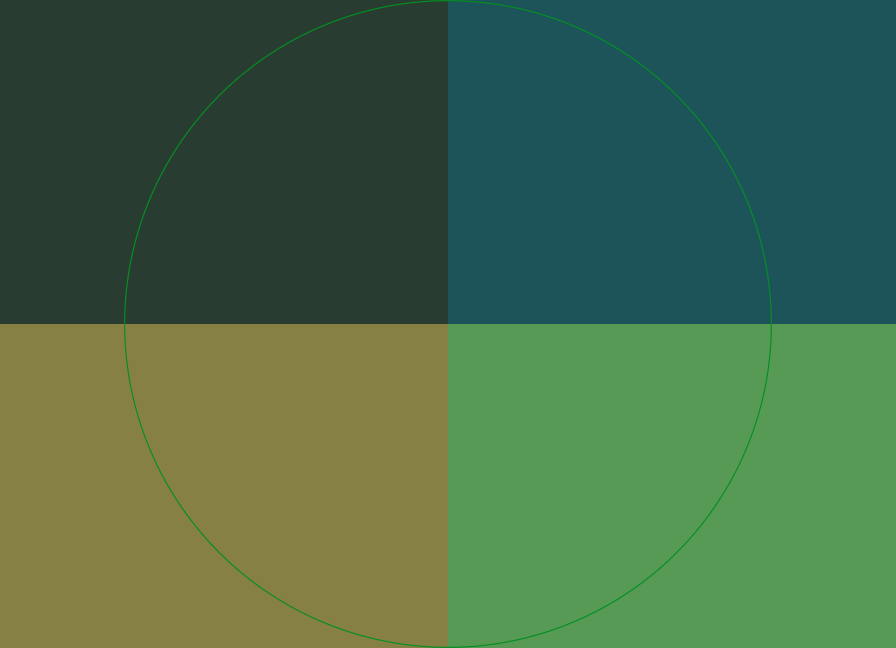
Reproduce this background procedurally as a Shadertoy shader.

```glsl
// Four flat colour quadrants meeting at the canvas centre, with a hairline
// circle spanning the full height. Quadrants are blended by antialiased
// half-plane coverage; the circle is a distance-function outline.

// Coverage of the positive side of a signed distance, one pixel wide
float coverage(float signedDistance, float pixel) {
    return clamp(signedDistance / pixel + 0.5, 0.0, 1.0);
}

void mainImage(out vec4 fragColor, in vec2 fragCoord) {
    // Centred coordinates, in units of the canvas height
    float pixel = 1.0 / iResolution.y;
    vec2 p = (fragCoord - 0.5 * iResolution.xy) * pixel;

    // Quadrants
    float right = coverage(p.x, pixel);
    float top = coverage(p.y, pixel);
    vec3 lower = mix(vec3(0.53, 0.502, 0.265), vec3(0.341, 0.605, 0.335), right);
    vec3 upper = mix(vec3(0.161, 0.236, 0.194), vec3(0.114, 0.329, 0.351), right);
    vec3 color = mix(lower, upper, top);

    // Hairline circle
    float ringDistance = abs(length(p) - 0.499);
    float ring = coverage(0.0009 - ringDistance, pixel);
    color = mix(color, vec3(0.01, 0.56, 0.13), ring);

    fragColor = vec4(color, 1.0);
}
```
